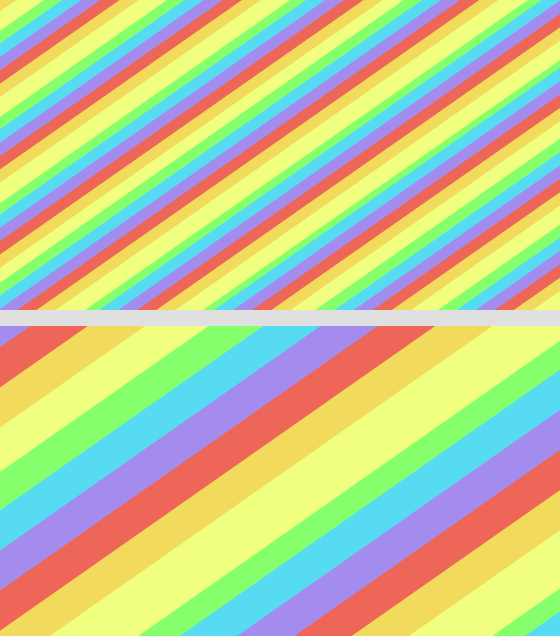
Top: the whole. Bottom: its middle third, enlarged.
This pattern is drawn by a WebGL 2 fragment shader. Its source:

```glsl
#version 300 es
precision highp float;
// Diagonal candy stripes: red, amber, lemon, green, sky and violet in turn.
// Each repeat is laid over the last along the top edge axis; the lemon and
// green bands vary in width from one repeat to the next.

#define REPEATS 9
#define ANGLE 35.0        // stripe tilt in degrees
#define FIRST_EDGE -3.91  // start of the first red band, percent of width
#define BAND 3.41         // width of the constant bands, percent of width
#define SOFTNESS 0.65     // half width of a smoothed edge, in screen steps

uniform vec2 u_resolution;
out vec4 fragColor;

const vec3 RED    = vec3(0.93, 0.40, 0.34);
const vec3 AMBER  = vec3(0.95, 0.86, 0.36);
const vec3 LEMON  = vec3(0.94, 1.00, 0.50);
const vec3 GREEN  = vec3(0.52, 1.00, 0.42);
const vec3 SKY    = vec3(0.34, 0.86, 0.95);
const vec3 VIOLET = vec3(0.64, 0.55, 0.93);

// Varying band widths per repeat, percent of canvas width
const float LEMON_WIDTH[REPEATS] = float[REPEATS](
    4.95, 5.08, 5.21, 3.78, 5.27, 4.95, 4.43, 4.82, 5.21);
const float GREEN_WIDTH[REPEATS] = float[REPEATS](
    3.26, 3.13, 2.86, 3.26, 2.47, 1.95, 3.45, 3.32, 3.26);

// Covers everything past the edge with a colour, then steps to the next edge
void layBand(inout vec3 color, inout float edge, vec3 paint,
             float width, float along, float blur) {
    color = mix(color, paint, smoothstep(-blur, blur, along - edge));
    edge += width;
}

void main() {
    // Distance along the top edge, followed down the slope of the stripes
    float tilt = radians(ANGLE);
    vec2 fromTopLeft = vec2(gl_FragCoord.x, u_resolution.y - gl_FragCoord.y);
    vec2 p = 100.0 * fromTopLeft / u_resolution.x;
    float along = p.x + p.y / tan(tilt);
    float blur = SOFTNESS * 100.0 / (u_resolution.x * sin(tilt));

    vec3 color = VIOLET;
    float edge = FIRST_EDGE;
    for (int i = 0; i < REPEATS; i++) {
        layBand(color, edge, RED, BAND, along, blur);
        layBand(color, edge, AMBER, BAND, along, blur);
        layBand(color, edge, LEMON, LEMON_WIDTH[i], along, blur);
        layBand(color, edge, GREEN, GREEN_WIDTH[i], along, blur);
        layBand(color, edge, SKY, BAND, along, blur);
        layBand(color, edge, VIOLET, BAND, along, blur);
    }
    fragColor = vec4(color, 1.0);
}
```
